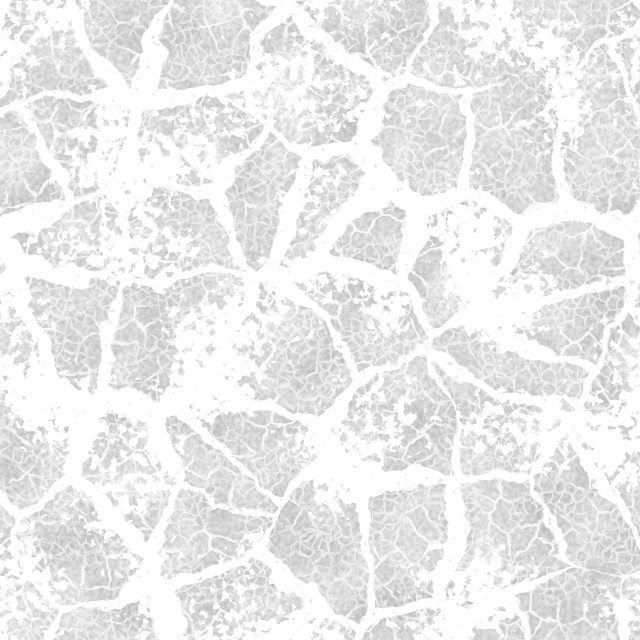
Reproduce this texture procedurally as a Shadertoy shader.

```glsl
vec2 hash2(vec2 cell) {
    vec3 h = fract(cell.xyx * vec3(0.1031, 0.1030, 0.0973));
    h += dot(h, h.yzx + 33.33);
    return fract((h.xx + h.yz) * h.zy);
}

float cornerSlope(vec2 cell, vec2 offset) {
    float angle = 6.2832 * hash2(cell).x;
    return dot(vec2(cos(angle), sin(angle)), offset);
}

float gradientNoise(vec2 p) {
    vec2 i = floor(p), f = fract(p);
    vec2 u = f * f * f * (f * (f * 6.0 - 15.0) + 10.0);
    vec2 e = vec2(1.0, 0.0);
    return mix(mix(cornerSlope(i, f), cornerSlope(i + e, f - e), u.x),
               mix(cornerSlope(i + e.yx, f - e.yx), cornerSlope(i + e.xx, f - e.xx), u.x), u.y);
}

float fbm(vec2 p, int octaves) {
    float sum = 0.0, amplitude = 1.0;
    for (int i = 0; i < octaves; i++) {
        sum += amplitude * gradientNoise(p);
        p = mat2(1.6, 1.2, -1.2, 1.6) * p + 17.3;
        amplitude *= 0.5;
    }
    return sum;
}

// Distance to the nearest cell border in x, random cell value in y
vec2 voronoiBorder(vec2 p) {
    vec2 base = floor(p), f = fract(p);
    vec2 nearest = vec2(0.0), nearestCell = vec2(0.0);
    float best = 9.0;
    for (int y = -1; y <= 1; y++)
    for (int x = -1; x <= 1; x++) {
        vec2 g = vec2(x, y);
        vec2 toSeed = g + hash2(base + g) - f;
        if (dot(toSeed, toSeed) < best) {
            best = dot(toSeed, toSeed);
            nearest = toSeed;
            nearestCell = g;
        }
    }
    float border = 9.0;
    for (int y = -2; y <= 2; y++)
    for (int x = -2; x <= 2; x++) {
        vec2 g = nearestCell + vec2(x, y);
        vec2 toSeed = g + hash2(base + g) - f;
        vec2 between = toSeed - nearest;
        if (dot(between, between) > 0.0001)
            border = min(border, dot(0.5 * (nearest + toSeed), normalize(between)));
    }
    return vec2(border, hash2(base + nearestCell + 51.0).y);
}

void mainImage(out vec4 fragColor, in vec2 fragCoord) {
    vec2 p = fragCoord / iResolution.y + 3.0;

    // Ragged stone plates split by pale channels of varying width
    vec2 broadWarp = vec2(fbm(p * 7.0, 5), fbm(p * 7.0 + 40.0, 5));
    vec2 fineWarp = vec2(fbm(p * 45.0, 3), fbm(p * 45.0 + 70.0, 3));
    vec2 plate = voronoiBorder((p + 0.035 * broadWarp + 0.005 * fineWarp) * 6.5);
    float gap = 0.065 + 0.11 * fbm(p * 4.0 + 9.0, 2);
    float plateMask = smoothstep(-0.008, 0.018, plate.x - gap);

    // Large worn patches that crumble into grains
    float grain = fbm(p * 65.0, 3);
    float wear = fbm(p * 5.5 + 23.0, 4);
    float stain = 0.25 + 1.25 * wear + 0.8 * grain + 0.25 * (plate.y - 0.5);
    float cover = smoothstep(-0.07, 0.12, stain);

    // Thin broken veins in two sizes
    float wideVein = voronoiBorder((p + 0.012 * broadWarp + 0.006 * fineWarp) * 24.0).x;
    float fineVein = voronoiBorder((p + 0.007 * fineWarp) * 60.0).x;
    float veinFade = smoothstep(-0.25, 0.3, fbm(p * 16.0 + 5.0, 3));
    cover *= 1.0 - 0.85 * veinFade * (1.0 - smoothstep(0.02, 0.08, wideVein));
    cover *= 1.0 - 0.6 * (1.0 - veinFade) * (1.0 - smoothstep(0.04, 0.15, fineVein));

    // Mottled grey, darkest along plate rims
    float rim = exp(-14.0 * max(plate.x - gap, 0.0));
    float tone = 0.85 + 0.09 * fbm(p * 10.0 + 31.0, 3) + 0.10 * fbm(p * 130.0, 2) - 0.035 * rim;

    // Sparse specks scattered over the pale ground
    float specks = 0.5 * smoothstep(0.5, 0.62, fbm(p * 110.0 + 12.0, 2) + 0.3 * wear);
    float ink = max(cover * plateMask, specks);
    fragColor = vec4(vec3(mix(0.995, clamp(tone, 0.68, 0.95), ink)), 1.0);
}
```
